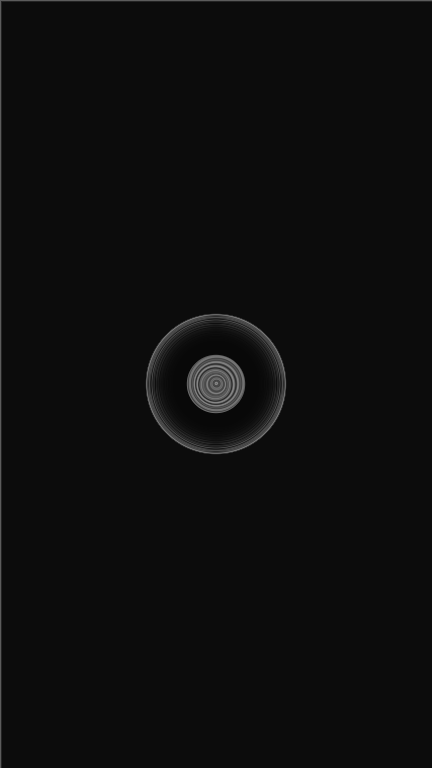
A Shadertoy shader for this background:

```glsl
// A small grooved disc inside a dark halo with a bright, finely ringed rim.
// Radial gradient noise makes the grooves; radial ramps shade the halo,
// and short interference bands break up the rings along both axes.
// Lengths are fractions of the canvas width.
#define RIM_RADIUS 0.1625
#define DISC_RADIUS 0.0675
#define HALO_START 0.100
#define GROOVE_FREQ 270.0
#define RIM_FREQ 430.0
#define BORDER_WIDTH 0.0030
#define BACKGROUND 0.048
#define BORDER_GRAY 0.36

float hash(float n) {
    return fract(sin(n * 127.1 + 11.7) * 4375.85) * 2.0 - 1.0;
}

// One-dimensional gradient noise, roughly -1 to 1.
float gradientNoise(float x) {
    float cell = floor(x);
    float f = x - cell;
    float u = f * f * f * (f * (f * 6.0 - 15.0) + 10.0);
    return 2.0 * mix(hash(cell) * f, hash(cell + 1.0) * (f - 1.0), u);
}

// Antialiased coverage of the region where d is negative.
float coverage(float d, float pixel) {
    return clamp(0.5 - d / pixel, 0.0, 1.0);
}

// Tight grooves whose centres drift slightly towards the middle.
float grooveShade(vec2 p, float r) {
    vec2 drift = 0.0015 * vec2(sin(r * 130.0), cos(r * 95.0));
    float s = length(p - drift);
    float grooves = gradientNoise(s * GROOVE_FREQ);
    float ripples = sin(s * 630.0);
    float shade = 0.36 + 0.20 * grooves + 0.09 * ripples;
    float edge = smoothstep(DISC_RADIUS - 0.004, DISC_RADIUS, r);
    return mix(shade, 0.48, 0.6 * edge);
}

// Dark centre rising to a bright rim of fine rings.
float haloShade(vec2 p, float r) {
    float t = clamp((r - HALO_START) / (RIM_RADIUS - HALO_START), 0.0, 1.0);
    float glow = 0.30 * t * t * t + 0.04 * t;
    float rings = gradientNoise(r * RIM_FREQ) + 0.4 * sin(r * 1150.0);
    float shade = 0.033 + glow * (1.0 + 0.65 * rings);

    // Interference bands near the horizontal and vertical axes.
    vec2 a = abs(p);
    float nearAxis = exp(-pow(min(a.x, a.y) / 0.022, 2.0));
    float bands = 0.5 + 0.5 * sin(max(a.x, a.y) * 1050.0);
    shade -= nearAxis * bands * glow * 0.55;

    float rimLine = smoothstep(RIM_RADIUS - 0.005, RIM_RADIUS, r);
    return shade + 0.10 * rimLine;
}

void mainImage(out vec4 fragColor, in vec2 fragCoord) {
    float pixel = 1.0 / iResolution.x;
    vec2 p = (fragCoord - 0.5 * iResolution.xy) * pixel;
    float r = length(p);

    // Layers from back to front.
    float gray = BACKGROUND;
    gray = mix(gray, haloShade(p, r), coverage(r - RIM_RADIUS, pixel));
    gray = mix(gray, grooveShade(p, r), coverage(r - DISC_RADIUS, pixel));

    // Hairline along the left and top edges.
    float edgeDistance = min(fragCoord.x, iResolution.y - fragCoord.y) * pixel;
    gray = mix(gray, BORDER_GRAY, coverage(edgeDistance - BORDER_WIDTH, pixel));

    fragColor = vec4(vec3(clamp(gray, 0.0, 1.0)), 1.0);
}
```
